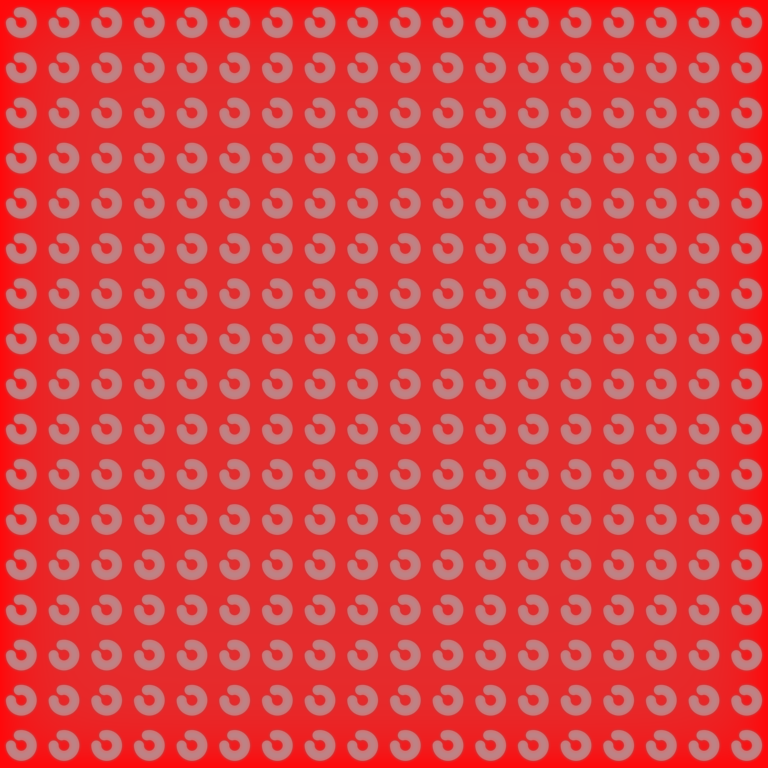
Reproduce this pattern procedurally as a WebGL 2 fragment shader.

```glsl
#version 300 es
precision highp float;
// Grid of 18 by 17 open rings on red, each with a round-ended notch at the
// upper left. Each ring is a distance to a capped arc, with a greyer core and
// a dark rim; the ground grows more vivid towards the canvas borders.

uniform vec2 u_resolution;
out vec4 fragColor;

const vec2 GRID = vec2(18.0, 17.0);
const float RING_RADIUS = 0.0135;
const float HALF_STROKE = 0.0065;
const float NOTCH_ANGLE = 2.48;   // direction of the notch, radians
const float NOTCH_HALF = 0.67;    // half angle between the cap centres
const float RIM_WIDTH = 0.0028;
const float BORDER_FADE = 0.038;

const vec3 GROUND = vec3(0.895, 0.175, 0.178);
const vec3 BORDER_RED = vec3(1.0, 0.03, 0.04);
const vec3 RIM = vec3(0.79, 0.215, 0.225);
const vec3 STROKE_EDGE = vec3(0.81, 0.465, 0.468);
const vec3 STROKE_CORE = vec3(0.745, 0.51, 0.52);

// Position relative to the centre of its cell, in canvas units.
vec2 cellOffset(vec2 uv, vec2 grid) {
    return (fract(uv * grid) - 0.5) / grid;
}

// Distance to the centre line of an arc with a notch facing notchAngle.
float arcLine(vec2 p, float radius, float notchAngle, float notchHalf) {
    vec2 axis = vec2(cos(notchAngle), sin(notchAngle));
    vec2 q = vec2(abs(dot(p, vec2(-axis.y, axis.x))), dot(p, axis));
    vec2 cap = vec2(sin(notchHalf), cos(notchHalf));
    bool inNotch = q.x * cap.y < q.y * cap.x;
    return inNotch ? length(q - radius * cap) : abs(length(q) - radius);
}

// Smooth coverage of the region where d is negative.
float coverage(float d, float blur) {
    return 1.0 - smoothstep(-blur, blur, d);
}

// Strength of the border glow, highest in the corners.
float borderGlow(vec2 uv, float fade) {
    vec2 glow = exp(-min(uv, 1.0 - uv) / fade);
    return 1.0 - (1.0 - glow.x) * (1.0 - glow.y);
}

void main() {
    vec2 uv = gl_FragCoord.xy / u_resolution;
    float blur = max(0.0011, 0.75 / min(u_resolution.x, u_resolution.y));

    // Ground
    vec3 color = mix(GROUND, BORDER_RED, borderGlow(uv, BORDER_FADE));

    // Ring: dark rim first, then the stroke with its greyer core
    float line = arcLine(cellOffset(uv, GRID), RING_RADIUS, NOTCH_ANGLE, NOTCH_HALF);
    float d = line - HALF_STROKE;
    float rim = coverage(d - 0.5 * RIM_WIDTH, 0.5 * RIM_WIDTH + blur);
    color = mix(color, RIM, 0.85 * rim);

    float core = coverage(line - 0.55 * HALF_STROKE, 0.3 * HALF_STROKE);
    vec3 stroke = mix(STROKE_EDGE, STROKE_CORE, core);
    color = mix(color, stroke, coverage(d, blur));

    fragColor = vec4(color, 1.0);
}
```
